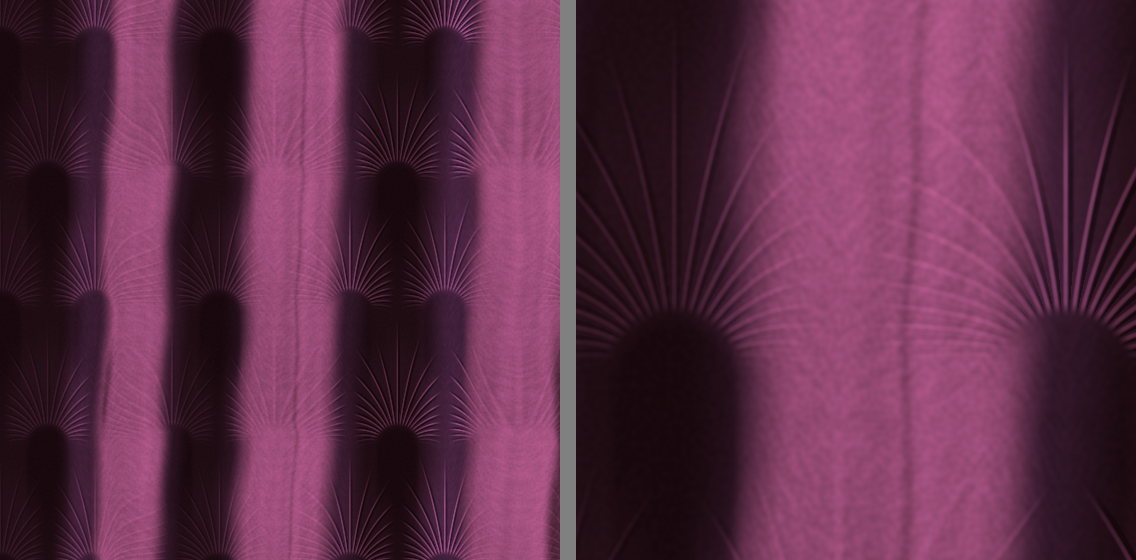
Left, the full canvas; right, a detail of the centre.
This texture is drawn by a three.js fragment shader. Its source:

```glsl
// Plum velvet curtain: upright folds embossed with staggered feather fans.
varying vec2 vUv;

const vec3 SHADOW = vec3(0.105, 0.038, 0.060);
const vec3 SHEEN = vec3(0.695, 0.345, 0.540);
const vec3 VIOLET = vec3(-0.015, 0.0, 0.035);
const float PERIOD = 0.47;      // height of one repeat
const float COLUMN = 0.095;     // width of one column of fans
const float ARCH = 0.046;       // radius of the arch under a fan
const float CURL = 2.4;         // outward bend of the fronds
const float FRONDS = 9.0;       // fronds per radian

float hash(vec2 p) {
  vec3 q = fract(vec3(p.xyx) * 0.1031);
  q += dot(q, q.yzx + 33.33);
  return fract((q.x + q.y) * q.z);
}

vec2 gradient(vec2 cell) {
  float a = 6.2832 * hash(cell);
  return vec2(cos(a), sin(a));
}

float gradientNoise(vec2 p) {
  vec2 i = floor(p), f = fract(p), e = vec2(0.0, 1.0);
  vec2 w = f * f * f * (f * (f * 6.0 - 15.0) + 10.0);
  float low = mix(dot(gradient(i), f), dot(gradient(i + e.yx), f - e.yx), w.x);
  float high = mix(dot(gradient(i + e), f - e), dot(gradient(i + e.yy), f - e.yy), w.x);
  return mix(low, high, w.y);
}

float band(float x, float from, float to, float soft) {
  return smoothstep(from - soft, from + soft, x) * (1.0 - smoothstep(to - soft, to + soft, x));
}

float crease(float x, float at, float width) {
  float d = (x - at) / width;
  return exp(-d * d);
}

// Column coordinate: columns spread out over the lit folds, crowd in the hollows.
float columnAt(float x) {
  return (x - 0.085) * 11.8 - 0.62 * smoothstep(0.195, 0.306, x)
    - 0.75 * smoothstep(0.44, 0.61, x) - smoothstep(0.84, 1.0, x);
}

// Raised fronds fanning out above the arch: x = ridge light, y = covered area.
vec2 fan(vec2 q, float seed) {
  vec2 p = q + vec2(0.0, ARCH);
  float r = length(p), rise = r - ARCH;
  float bend = 1.0 + CURL * max(rise, 0.0) / 0.2 * 0.5;
  float s = atan(p.x, p.y) / bend;
  float id = floor(s * FRONDS + 0.5);
  float d = (s * FRONDS - id) / FRONDS * bend * r;
  float reach = 0.19 - 0.085 * abs(s) + 0.03 * (hash(vec2(id, seed)) - 0.5);
  float cover = smoothstep(-0.002, 0.008, rise) * (1.0 - smoothstep(reach * 0.45, reach, rise))
    * (1.0 - smoothstep(0.85, 1.3, abs(s))) * (1.0 - smoothstep(0.065, 0.092, abs(q.x)));
  float ridge = 1.0 - smoothstep(0.0004, 0.0026, abs(d));
  float groove = 1.0 - smoothstep(0.0004, 0.0032, abs(d - 0.0033));
  return vec2(ridge - 0.4 * groove, 1.0) * cover;
}

// Smooth round-topped body hanging below the arch.
float body(vec2 q) {
  float d = length(vec2(q.x, max(q.y + ARCH, 0.0))) - ARCH * 0.9;
  return (1.0 - smoothstep(-0.006, 0.006, d)) * smoothstep(-0.25, -0.12, q.y);
}

// Pile strokes slanting up and away from each column's axis.
float pile(vec2 uv, float offAxis) {
  float d = abs(offAxis);
  return gradientNoise(vec2((d - 0.55 * uv.y) * 210.0, (uv.y + d) * 48.0));
}

// Fold light: x = lit amount, y = violet half-shade beside the lit folds.
vec2 folds(float x) {
  float lit = band(x, 0.187, 0.297, 0.017) + band(x, 0.441, 0.600, 0.021)
    + band(x, 0.846, 1.1, 0.022);
  float shade = 0.8 * band(x, 0.130, 0.19, 0.025) + 0.5 * band(x, 0.29, 0.325, 0.02)
    + 0.45 * band(x, 0.415, 0.45, 0.025) + 0.6 * band(x, 0.59, 0.645, 0.025)
    + band(x, 0.775, 0.85, 0.035);
  return vec2(lit, shade * (1.0 - lit));
}

void main() {
  vec2 uv = vUv;
  float u = columnAt(uv.x), nearest = floor(u + 0.5);

  // Embossing from the nearest columns, alternate ones set half a repeat apart
  float ridges = 0.0, cover = 0.0, hollow = 0.0;
  for (int i = -1; i <= 1; i++) {
    float c = nearest + float(i);
    float v = uv.y - mix(0.24, 0.01, mod(c, 2.0)) + 0.26;
    float row = floor(v / PERIOD);
    vec2 q = vec2((u - c) * COLUMN, v - row * PERIOD - 0.26);
    float seed = hash(vec2(c + 7.0, row + 3.0));
    vec2 f = fan(q, seed * 40.0) * mix(0.7, 1.0, seed);
    ridges = abs(f.x) > abs(ridges) ? f.x : ridges;
    cover = max(cover, f.y);
    hollow = max(hollow, body(q));
  }

  // Folds lean a little and swell where the emboss lifts them
  float x = uv.x + 0.03 * (0.5 - uv.y) + 0.014 * gradientNoise(uv * vec2(7.0, 6.0))
    + 0.004 * (cover - hollow);
  vec2 fold = folds(x);
  float streak = gradientNoise(vec2(x * 42.0, uv.y * 1.6));
  float fur = pile(uv, (u - nearest) * COLUMN);
  float grain = gradientNoise(uv * 230.0);

  // Tone of the cloth
  float tone = 0.025 + 0.83 * fold.x + 0.29 * fold.y;
  tone += fold.x * (0.13 * streak + 0.09 * fur + 0.05 * hollow - 0.05 * cover);
  tone += (1.0 - fold.x) * (0.05 * cover - 0.04 * hollow) + 0.06 * fold.y * fur;
  float glint = 0.13 + 0.20 * band(uv.x, 0.61, 0.86, 0.04) + 0.26 * fold.y;
  tone += ridges * mix(glint, 0.10, fold.x);

  // Narrow creases and the turned right edge
  tone += 0.08 * crease(x, 0.545, 0.008) - 0.15 * crease(x, 0.533, 0.004);
  tone -= 0.35 * crease(x, 0.199, 0.006) * band(uv.y, 0.24, 0.37, 0.04);
  tone += 0.10 * crease(x, 0.972, 0.012) * (1.0 - smoothstep(0.65, 0.78, uv.y));
  tone -= 0.45 * smoothstep(0.985, 1.01, x) * (1.0 - smoothstep(0.3, 0.45, uv.y));
  tone += grain * mix(0.025, 0.08, fold.x);

  vec3 cloth = mix(SHADOW, SHEEN, clamp(tone, -0.03, 1.1)) + VIOLET * fold.y;
  gl_FragColor = vec4(cloth, 1.0);
}
```
